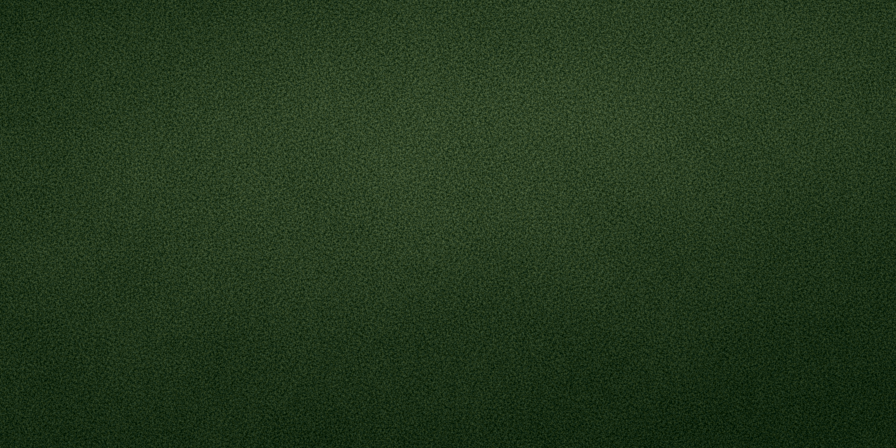
Give the GLSL for this texture, as a Shadertoy shader.

```glsl
// Dark green felt: fine matte grain under a soft, slanted pool of light

float hash(vec2 p) {
    vec3 q = fract(p.xyx * vec3(0.1031, 0.1030, 0.0973));
    q += dot(q, q.yzx + 33.33);
    return fract((q.x + q.y) * q.z);
}

vec2 gradientAt(vec2 cell) {
    float angle = 6.28318 * hash(cell);
    return vec2(cos(angle), sin(angle));
}

float gradientNoise(vec2 p) {
    vec2 i = floor(p), f = fract(p);
    vec2 u = f * f * f * (f * (f * 6.0 - 15.0) + 10.0);
    vec2 e = vec2(0.0, 1.0);
    float bottom = mix(dot(gradientAt(i), f),
                       dot(gradientAt(i + e.yx), f - e.yx), u.x);
    float top = mix(dot(gradientAt(i + e.xy), f - e.xy),
                    dot(gradientAt(i + e.yy), f - e.yy), u.x);
    return mix(bottom, top, u.y);
}

vec2 rotate(vec2 p, float angle) {
    float c = cos(angle), s = sin(angle);
    return vec2(c * p.x - s * p.y, s * p.x + c * p.y);
}

// Two turned layers keep the grain free of any lattice direction
float feltGrain(vec2 p) {
    return gradientNoise(rotate(p, 0.55) * 173.0 + 300.0)
         + gradientNoise(rotate(p, 1.13) * 287.0 + 700.0);
}

// Broad glow, rising to the right and fading toward the lower corners
float lightPool(vec2 uv) {
    vec2 q = uv - vec2(0.53, 0.72);
    q.y -= 0.25 * q.x;
    return exp(-2.0 * q.x * q.x - 3.3 * q.y * q.y);
}

void mainImage(out vec4 fragColor, in vec2 fragCoord) {
    vec2 uv = fragCoord / iResolution.xy;
    vec2 p = fragCoord / iResolution.y;

    // Brightness from light, faint blotches and grain
    float light = lightPool(uv);
    float blotches = 0.016 * gradientNoise(p * 5.0 + 40.0)
                   + 0.018 * gradientNoise(p * vec2(38.0, 24.0) + 90.0);
    float grain = feltGrain(p) * mix(0.09, 0.135, light);
    float tone = 0.135 * (light - 0.6) + blotches + grain;

    // Felt colour with a slight drift between warm and cool fibres
    vec3 felt = vec3(0.136, 0.216, 0.111) + tone * vec3(1.0, 1.0, 0.78);
    float warmth = gradientNoise(rotate(p, 0.8) * 190.0 + 500.0);
    felt += vec3(0.016, 0.0, -0.03) * warmth;

    fragColor = vec4(clamp(felt, 0.0, 1.0), 1.0);
}
```
